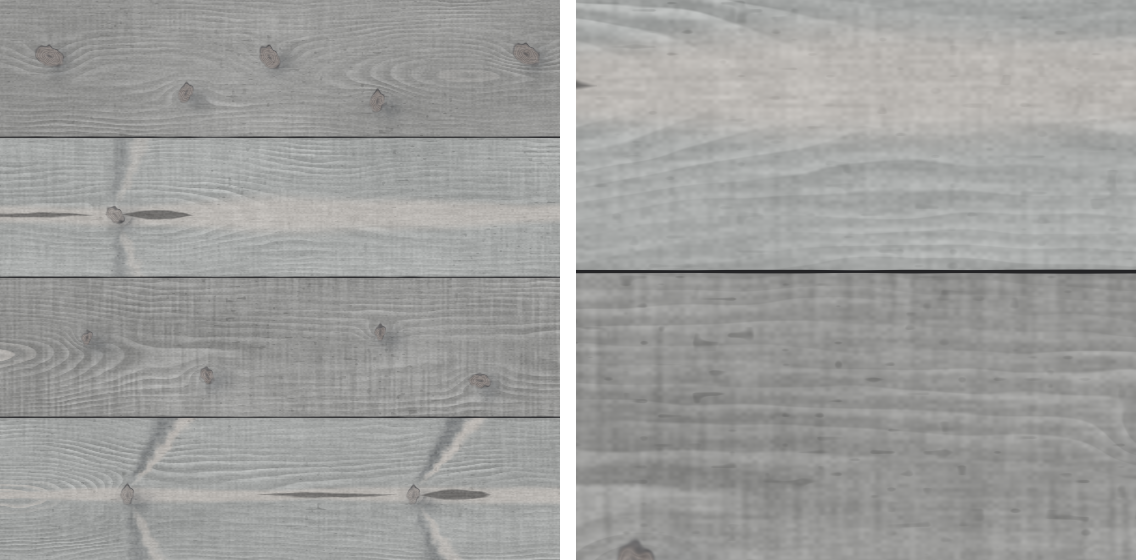
Left, the full canvas; right, a detail of the centre.
A Shadertoy shader for this texture:

```glsl
// Four weathered grey boards laid horizontally, split by thin dark seams.
// Growth rings are contours of a distance field that bulges around hashed knots;
// heart boards add a pale core, resin slits and branch streaks, then fibre.

const float BOARDS = 4.0, SEAM_SHIFT = 0.005, SEAM_HALF_WIDTH = 0.0010;
const float RING_FREQUENCY = 125.0, HEART_Y = -0.014;
// Traits per board, from the bottom up
const vec4 TONE = vec4(0.632, 0.585, 0.645, 0.590);
const vec4 COOL = vec4(0.007, 0.0, 0.008, 0.0);
const vec4 HEART_WIDTH = vec4(0.011, 0.0, 0.030, 0.0);
const vec4 KNOT_COUNT = vec4(2.0, 4.0, 1.0, 5.0);
const vec4 KNOT_SHIFT = vec4(0.0, 0.02, -0.27, 0.0);
const vec4 KNOT_SIZE = vec4(0.015, 0.012, 0.013, 0.018);
const vec4 SAW = vec4(0.04, 0.075, 0.045, 0.035);

const vec3 PALE_WOOD = vec3(0.755, 0.735, 0.715);
const vec3 KNOT_WOOD = vec3(0.56, 0.53, 0.515);
const vec3 KNOT_RIM = vec3(0.32, 0.32, 0.33);
const vec3 STAIN = vec3(0.40, 0.41, 0.42);
const vec3 RESIN = vec3(0.39, 0.385, 0.38);
const vec3 SEAM = vec3(0.14, 0.14, 0.15);

float hash(vec2 p) {
    vec3 q = fract(p.xyx * 0.1031);
    q += dot(q, q.yzx + 33.33);
    return fract((q.x + q.y) * q.z);
}

float noise(vec2 p) {
    vec2 i = floor(p), f = fract(p);
    f = f * f * (3.0 - 2.0 * f);
    return mix(mix(hash(i), hash(i + vec2(1, 0)), f.x),
               mix(hash(i + vec2(0, 1)), hash(i + 1.0), f.x), f.y);
}

float fbm(vec2 p) {
    return 0.55 * noise(p) + 0.3 * noise(p * 2.03 + 7.1) + 0.15 * noise(p * 4.1 + 3.7);
}

// Knot centre: evenly spaced cells with jitter, alternating above and below
vec2 knotCentre(int board, float k, bool heart) {
    vec2 seed = vec2(k * 7.0 + 3.0, float(board) * 13.0 + 5.0);
    float jitter = (hash(seed) - 0.5) * (heart ? 0.1 : 0.4);
    float x = fract((k + 0.5 + jitter) / KNOT_COUNT[board] + KNOT_SHIFT[board]);
    float y = mix(0.03, -0.062, mod(k, 2.0)) + (hash(seed + 2.3) - 0.5) * 0.035;
    return vec2(x, heart ? HEART_Y : y);
}

// Horizontal sliver tapering at both ends, t running 0 to 1 along it
float sliver(float t, float y, float width) {
    float w = width * 4.0 * t * (1.0 - t);
    return w > 0.0 ? 1.0 - smoothstep(w - 0.003, w + 0.001, abs(y)) : 0.0;
}

void mainImage(out vec4 fragColor, in vec2 fragCoord) {
    vec2 uv = fragCoord / iResolution.xy;
    float pixel = 1.0 / iResolution.y, level = (uv.y - SEAM_SHIFT) * BOARDS;
    float row = clamp(floor(level), 0.0, BOARDS - 1.0);
    int board = int(row);
    bool heart = HEART_WIDTH[board] > 0.0;
    vec2 p = vec2(uv.x, (level - row - 0.5) / BOARDS);
    vec2 g = p + row * vec2(5.3, 3.7) + 1.0;

    // Growth rings: distance to a core whose depth wanders along the board
    float wobble = (fbm(g * vec2(5, 16)) - 0.5) * 0.024 + noise(g * vec2(30, 110)) * 0.003;
    float depth = 0.085 * noise(vec2(p.x * 3.2 + row * 9.1, row));
    float ring = length(vec2(p.y - HEART_Y + wobble, depth));
    float pale = 0.0, stain = 0.0, slit = 0.0, knot = 0.0, rim = 0.0;

    for (float k = 0.0; k < KNOT_COUNT[board]; k++) {
        vec2 q = p - knotCentre(board, k, heart);
        float random = hash(vec2(k + 31.0, row * 3.0 + 17.0));
        float size = KNOT_SIZE[board] * (0.8 + 0.5 * random);
        vec2 spread = q / (size * vec2(2.7, 1.6));
        ring += 0.022 * exp(-dot(spread, spread));

        // Knot body, broken dark rim and a smudge to one side
        float lean = random * 2.0 - 0.5, aa = pixel + 0.001;
        mat2 turn = mat2(cos(lean), -sin(lean), sin(lean), cos(lean));
        vec2 e = turn * q / vec2(0.75, 1.15);
        float d = length(e) + (noise(q * 130.0 + 90.0) - 0.5) * 0.007 - size;
        float body = (1.0 - smoothstep(-aa, aa, d)) * (heart ? 0.5 : 0.9);
        float pith = 0.6 - 0.6 * smoothstep(0.001, 0.005, length(e * vec2(1.0, 0.55)));
        float edge = d / 0.002;
        knot = max(knot, body);
        rim = max(rim, exp(-edge * edge) * 0.9 * noise(q * 80.0 + 50.0));
        rim = max(rim, body * max(0.12 + 0.12 * sin(d * 1500.0), pith));
        vec2 smudge = turn * (q - vec2(0.018, -0.012)) / vec2(0.026, 0.019);
        stain = max(stain, exp(-dot(smudge, smudge)) * 0.6);
        if (!heart) continue;

        // Branch streaks fan up and down, slits run along the core
        float side = q.y < 0.0 ? -1.0 : 1.0, rise = abs(q.y);
        float vary = hash(vec2(k + side + 2.0, row + 41.0));
        float across = q.x - rise * (0.3 + 0.6 * vary) + (fbm(q * 60.0 + 50.0) - 0.5) * 0.02;
        across /= 0.003 + 0.14 * rise;
        float fade = smoothstep(0.008, 0.05, rise) * (0.5 + 0.5 * vary);
        pale = max(pale, fade * (0.9 - 0.9 * smoothstep(0.2, 1.2, abs(across))));
        stain = max(stain, fade * 0.8 * exp(-(across + 1.6) * (across + 1.6) * 1.6));
        float bend = q.y + (fbm(p * vec2(18, 90) + 9.0) - 0.5) * 0.007;
        if (k + 1.0 == KNOT_COUNT[board])
            slit = max(sliver(q.x / 0.13 - 0.08, bend, 0.010), sliver(-q.x * 4.0 - 0.12, bend, 0.005));
    }

    // Base tone, broad blotches, ring lines and feathered pale core
    vec3 color = TONE[board] + vec3(-1.0, 0.1, 0.3) * COOL[board] - vec3(0, 0, 0.006);
    color += (fbm(g * vec2(3, 11)) - 0.5) * 0.11;
    float rings = ring * RING_FREQUENCY, phase = fract(rings);
    float line = smoothstep(0.25, 0.8, phase) * (1.0 - smoothstep(0.86, 1.0, phase));
    float patchy = noise(g * vec2(7, 30));
    color += (line - 0.38) * (0.02 + 0.11 * patchy * patchy);
    pale = max(pale, line * (0.7 - 0.7 * smoothstep(1.0, 3.5, rings)));
    float core = HEART_WIDTH[board] * (0.35 + noise(vec2(p.x * 4.0, row + 8.0))) + 0.0001;
    float coreGap = abs(p.y - HEART_Y + wobble * 0.5) / core;
    if (heart) pale = max(pale, 0.75 - 0.75 * smoothstep(0.5, 1.4, coreGap));
    color = mix(color, PALE_WOOD, pale);
    color = mix(color, STAIN, stain * (0.65 + 0.35 * line));
    color = mix(color, RESIN, slit * 0.85);
    color = mix(mix(color, KNOT_WOOD, knot), KNOT_RIM, rim);

    // Upright saw ribs, long fibres and small dark pits
    color += (noise(g * vec2(230, 22)) - 0.5) * SAW[board] * (0.3 + noise(g * vec2(5, 18)));
    color += (noise(g * vec2(34, 380)) - 0.5) * 0.05 + (noise(g * vec2(300, 420)) - 0.5) * 0.05;
    color -= smoothstep(0.83, 0.97, noise(g * vec2(95, 230))) * 0.09 * noise(g * 9.0);

    // Uneven seams with a soft shadow
    float gap = abs(level - clamp(round(level), 1.0, BOARDS - 1.0)) / BOARDS;
    float seam = SEAM_HALF_WIDTH * (0.75 + 0.5 * noise(vec2(uv.x * 30.0, round(level) * 7.0)));
    color *= 1.0 - 0.12 * exp(-gap / 0.003);
    color = mix(SEAM, color, smoothstep(seam - pixel * 0.6, seam + pixel * 0.6, gap));
    fragColor = vec4(clamp(color, 0.0, 1.0), 1.0);
}
```
